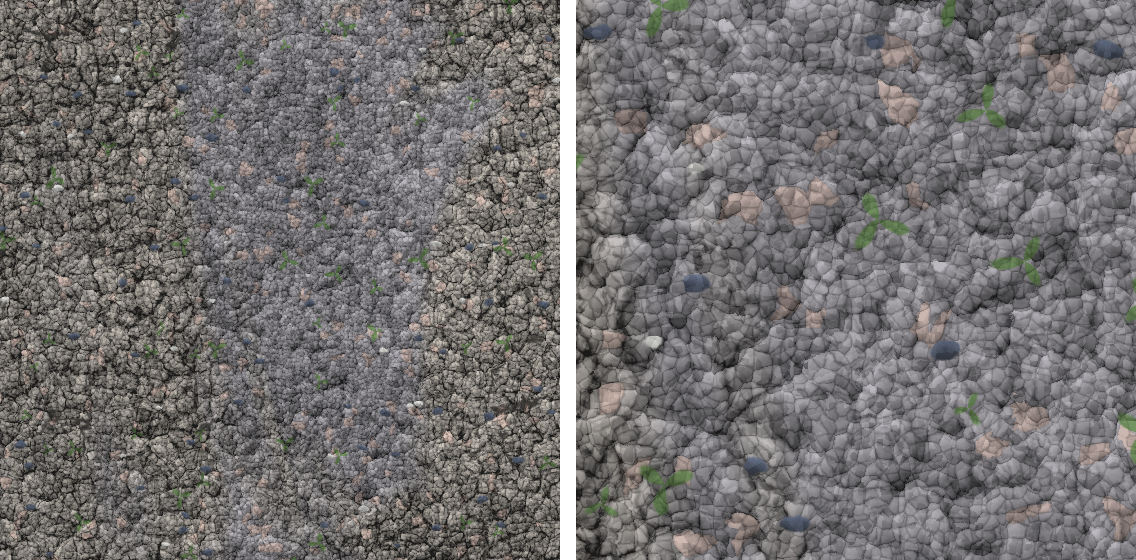
Left: the whole. Right: its middle third, enlarged.
Write a WebGL 1 fragment shader that draws this texture.

```glsl
precision highp float;
// Dry, cracked soil: four sizes of cellular clods, each with its own tone,
// slanted light and dark gaps, bent by layered sines. Long fissures, damp
// mud, slate pebbles, pale stones and small green sprouts lie on top.
uniform vec2 u_resolution;

vec2 hash2(vec2 p) {
  vec2 q = vec2(dot(p, vec2(127.1, 311.7)), dot(p, vec2(269.5, 183.3)));
  return fract(sin(q) * 43758.5453);
}

// Layered, self-bending sines, about -0.8 to 0.8
float waves(vec2 p) {
  float sum = 0.0, amp = 0.5;
  for (int i = 0; i < 5; i++) {
    p = mat2(0.8, 0.6, -0.6, 0.8) * p * 1.7 + vec2(3.1, 1.7);
    p += 0.9 * sin(p.yx);
    sum += amp * sin(p.x) * sin(p.y);
    amp *= 0.62;
  }
  return sum;
}

// Cellular noise: xy = way to the nearest centre, z = border gap, w = cell id
vec4 cells(vec2 p) {
  vec2 base = floor(p), nearest = vec2(0.0), owner = base;
  float d1 = 9.0, d2 = 9.0;
  for (int y = -1; y <= 1; y++) {
    for (int x = -1; x <= 1; x++) {
      vec2 cell = base + vec2(x, y);
      vec2 way = cell + 0.05 + 0.9 * hash2(cell) - p;
      float d = length(way);
      if (d < d1) {
        d2 = d1;
        d1 = d;
        nearest = way;
        owner = cell;
      } else {
        d2 = min(d2, d);
      }
    }
  }
  return vec4(nearest, d2 - d1, hash2(owner + 37.7).x);
}

// Dark seam between cells, softened by at least a pixel
float seam(float gap, float width, float pixel) {
  return 1.0 - smoothstep(0.0, max(width, 0.01) + pixel, gap);
}

void main() {
  vec2 p = gl_FragCoord.xy / u_resolution.y;
  float pixel = 1.0 / u_resolution.y;
  vec2 bend = vec2(waves(p * 9.0), waves(p * 9.0 + 41.0));
  vec2 ragged = vec2(waves(p * 42.0 + 7.0), waves(p * 42.0 + 90.0));
  vec2 q = p + 0.012 * bend + 0.006 * ragged;

  float patches = waves(p * 2.3 + 5.0);
  float damp = smoothstep(0.12, 0.5, waves(p * 1.6 + 12.0));
  float broken = smoothstep(-0.35, 0.35, waves(p * 6.0 + 23.0));

  // Clods from large to small
  vec4 clod = cells(q * vec2(30.0, 27.0));
  vec4 lump = cells(q * 64.0 + 11.0);
  vec4 crumb = cells((p + 0.003 * ragged) * 125.0 + 5.0);
  vec4 grit = cells(p * 250.0);
  float light = 0.555 + 0.06 * patches + 0.03 * bend.x;
  light += 0.10 * (clod.w - 0.5) + 0.14 * (lump.w - 0.5);
  light += 0.14 * (crumb.w - 0.5) + 0.15 * (grit.w - 0.5);
  light += dot(clod.xy + lump.xy + crumb.xy, vec2(0.05, -0.10));

  // Gaps, narrower in damp mud
  float dry = 1.0 - 0.6 * damp;
  light -= 0.24 * dry * seam(clod.z, 0.04 + 0.16 * broken, 30.0 * pixel);
  light -= 0.17 * dry * seam(lump.z, 0.22 - 0.08 * broken, 64.0 * pixel);
  light -= 0.11 * seam(crumb.z, 0.18, 125.0 * pixel);

  // Long, mostly upright fissures that open and close
  vec4 plate = cells((q + 0.008 * ragged) * vec2(11.0, 7.5) + 3.0);
  float opening = smoothstep(0.05, 0.5, waves(p * 7.0 + 61.0));
  float fissure = seam(plate.z, 0.09 * opening, 9.0 * pixel) * opening;
  light = mix(light, 0.17, 0.85 * fissure * dry);
  light = clamp(light, 0.10, 0.78);

  // Soil tint: brown-grey, violet-grey when damp, a few rosy lumps
  vec3 tint = mix(vec3(1.035, 1.0, 0.95), vec3(1.0, 0.985, 1.02), damp);
  tint = mix(tint, vec3(1.12, 0.97, 0.91), 0.7 * step(0.94, lump.w));
  vec3 color = light * tint * (1.0 - 0.06 * damp);

  // Slate pebbles, and rarer pale stones
  vec4 stone = cells((p + 0.004 * ragged) * vec2(42.0, 52.0) + 70.0);
  float radius = 0.24 + 0.16 * fract(stone.w * 91.0);
  float shape = length(stone.xy * vec2(0.9, 1.2));
  float body = 1.0 - smoothstep(radius - 0.08, radius + 45.0 * pixel, shape);
  body *= smoothstep(0.0, 0.1, stone.z);
  float shine = 0.85 - 0.9 * stone.y + 0.3 * (grit.w - 0.5);
  color = mix(color, vec3(0.32, 0.36, 0.44) * shine, 0.9 * body * step(0.955, stone.w));
  color = mix(color, vec3(0.68, 0.68, 0.67) * (0.2 + shine), body * step(stone.w, 0.012));

  // Sprouts with three narrow leaves
  vec4 sprout = cells(p * 17.0 + 0.12 * bend + 130.0);
  float angle = atan(sprout.y, sprout.x + 1e-5);
  float leaf = pow(abs(cos(1.5 * angle + 40.0 * sprout.w)), 3.0);
  float reach = (0.18 + 0.2 * fract(sprout.w * 57.0)) * leaf;
  float green = 1.0 - smoothstep(reach - 0.05, reach + 17.0 * pixel, length(sprout.xy));
  green *= step(0.82, sprout.w) * smoothstep(0.0, 0.06, sprout.z);
  color = mix(color, vec3(0.31, 0.43, 0.24) * (0.55 + light), 0.8 * green);

  gl_FragColor = vec4(color, 1.0);
}
```
